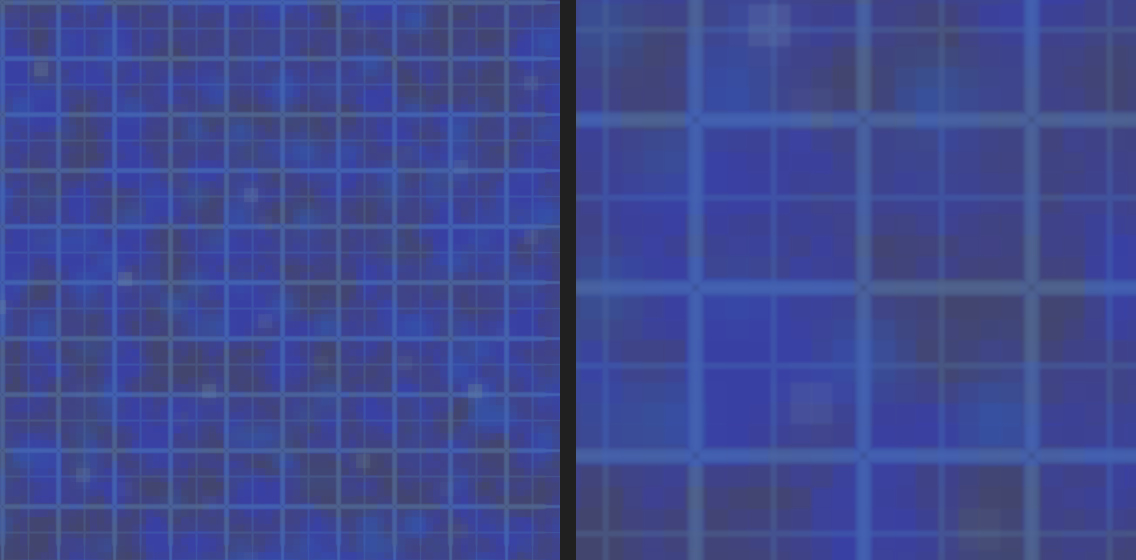
Left: the whole. Right: its middle third, enlarged.
Write a WebGL 2 fragment shader that draws this texture.

```glsl
#version 300 es
precision highp float;
// Blue mosaic of ten by ten cells: wide soft grout around each cell and a thin
// cross seam that splits it in four. Blocky value noise mottles the glaze,
// scatters pale specks and tints the translucent grout.

uniform vec2 u_resolution;
out vec4 fragColor;

const float CELLS = 10.0;            // repeats across and down
const float BLOCKS = 8.0;            // mottling blocks per cell
const float GROUT_AT = 0.046;        // line centres within a cell
const float SEAM_AT = 0.51;
const float GROUT_HALF = 0.046;      // half widths, in cells
const float SEAM_HALF = 0.019;
const float GROUT_SOFT = 0.020;
const float SEAM_SOFT = 0.014;
const float FRAY_START = 9.70;       // lines get thinner past this cell position

const vec3 DARK_GLAZE = vec3(0.26, 0.27, 0.43);
const vec3 MID_GLAZE = vec3(0.25, 0.26, 0.53);
const vec3 VIVID_GLAZE = vec3(0.225, 0.25, 0.64);
const vec3 LIGHT_GLAZE = vec3(0.20, 0.34, 0.67);
const vec3 SPECK = vec3(0.42, 0.52, 0.60);
const vec3 DULL_GROUT = vec3(0.30, 0.38, 0.54);
const vec3 BRIGHT_GROUT = vec3(0.25, 0.37, 0.68);

float hash(vec2 p) {
    vec3 q = fract(p.xyx * vec3(0.1031, 0.1030, 0.0973));
    q += dot(q, q.yzx + 33.33);
    return fract((q.x + q.y) * q.z);
}

// Value noise; a higher rarity leaves only a few strong lattice points.
float noise(vec2 p, float rarity) {
    vec2 i = floor(p);
    vec2 f = fract(p);
    f = f * f * (3.0 - 2.0 * f);
    float a = pow(hash(i), rarity);
    float b = pow(hash(i + vec2(1.0, 0.0)), rarity);
    float c = pow(hash(i + vec2(0.0, 1.0)), rarity);
    float d = pow(hash(i + 1.0), rarity);
    return mix(mix(a, b, f.x), mix(c, d, f.x), f.y);
}

// Coverage of lines repeating once per cell, for both axes.
vec2 lines(vec2 cell, float at, vec2 halfWidth, float softness) {
    vec2 d = abs(fract(cell - at + 0.5) - 0.5);
    return 1.0 - smoothstep(halfWidth - softness, halfWidth + softness, d);
}

void main() {
    vec2 uv = gl_FragCoord.xy / u_resolution;
    vec2 cell = vec2(uv.x, 1.0 - uv.y) * CELLS;
    float pixel = CELLS / min(u_resolution.x, u_resolution.y);

    // Snap to blocks, with a narrow blend between neighbours.
    vec2 q = cell * BLOCKS;
    vec2 block = floor(q) + smoothstep(0.75, 1.0, fract(q)) + 0.5;

    // Mottled glaze
    float tone = 0.48 * noise(block * 0.17 + 11.0, 1.0)
               + 0.34 * noise(block * 0.36 + 47.0, 1.0)
               + 0.18 * noise(block * 0.83 + 83.0, 1.0);
    vec3 glaze = mix(DARK_GLAZE, MID_GLAZE, smoothstep(0.22, 0.48, tone));
    glaze = mix(glaze, VIVID_GLAZE, smoothstep(0.44, 0.74, tone));
    float patches = noise(block * 0.32 + 131.0, 7.0);
    glaze = mix(glaze, LIGHT_GLAZE, 0.75 * patches);
    float specks = noise(block * 0.5 + 211.0, 150.0);

    // Grout and seams, tinted by the glaze beneath
    float soft = max(GROUT_SOFT, pixel * 0.7);
    float seamSoft = max(SEAM_SOFT, pixel * 0.7);
    vec2 fray = mix(vec2(1.0), vec2(0.6), smoothstep(FRAY_START, FRAY_START + 0.08, cell.yx));
    vec2 grout = lines(cell, GROUT_AT, GROUT_HALF * fray, soft);
    vec2 core = lines(cell, GROUT_AT, vec2(GROUT_HALF * 0.4), soft);
    vec2 seam = lines(cell, SEAM_AT, SEAM_HALF * fray, seamSoft);
    float tint = clamp(smoothstep(0.28, 0.66, tone) + 0.6 * patches, 0.0, 1.0);
    vec3 groutColor = mix(DULL_GROUT, BRIGHT_GROUT, tint);

    vec3 color = mix(glaze, groutColor, 0.55 * max(seam.x, seam.y));
    color = mix(color, groutColor, 0.88 * max(grout.x, grout.y));
    color += 0.018 * max(core.x, core.y);
    color *= 1.0 - 0.12 * core.x * core.y;   // dimple at each crossing
    color = mix(color, SPECK, 0.7 * specks);

    fragColor = vec4(color, 1.0);
}
```
